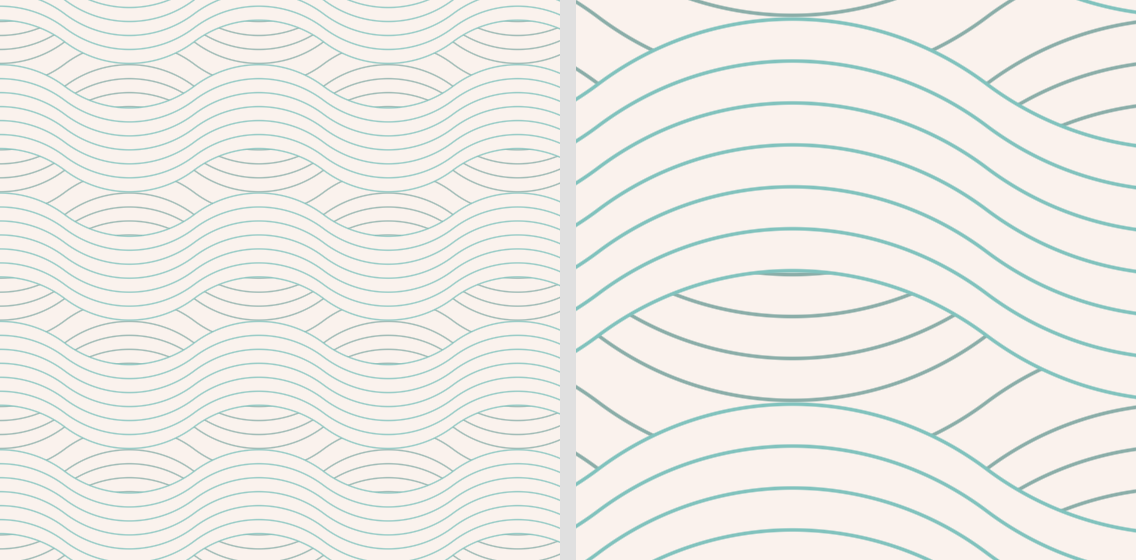
Left, the full canvas; right, a detail of the centre.
Reproduce this pattern procedurally as a Shadertoy shader.

```glsl
#define WAVELENGTH 0.4622
#define AMPLITUDE 0.0386
#define BAND_PITCH 0.2292
#define BAND_TOP 0.1541
#define LINE_GAP 0.02496
#define LAST_LINE 6.0
#define LINE_WIDTH 0.0021
#define SOFTNESS 1.5
#define PAPER vec3(0.98, 0.95, 0.93)
#define FRONT_INK vec3(0.50, 0.76, 0.74)
#define BACK_INK vec3(0.54, 0.68, 0.66)

// Wave of joined circular arcs: x = height, y = cosine of the slope angle
vec2 arcWave(float x) {
    float halfWave = 0.5 * WAVELENGTH;
    float quarter = 0.5 * halfWave;
    float radius = (quarter * quarter + AMPLITUDE * AMPLITUDE) / (2.0 * AMPLITUDE);
    float arc = floor(x / halfWave + 0.5);
    float u = x - arc * halfWave;
    float side = 1.0 - 2.0 * mod(arc, 2.0);
    float rise = sqrt(radius * radius - u * u);
    return vec2(side * (rise - radius + AMPLITUDE), rise / radius);
}

// Distance to the nearest line of a repeating band, v measured from its top line
float bandLines(float v) {
    float nearest = clamp(floor(v / LINE_GAP + 0.5), 0.0, LAST_LINE);
    return min(abs(v - nearest * LINE_GAP), BAND_PITCH - v);
}

// Overlap of the stroke with a box filter
float stroke(float d, float blur) {
    float halfWidth = 0.5 * LINE_WIDTH;
    float lo = max(d - 0.5 * blur, -halfWidth);
    float hi = min(d + 0.5 * blur, halfWidth);
    return clamp((hi - lo) / blur, 0.0, 1.0);
}

void mainImage(out vec4 fragColor, in vec2 fragCoord) {
    vec2 p = fragCoord / iResolution.y;
    float pixel = 1.0 / iResolution.y;
    float blur = SOFTNESS * pixel;
    float depth = 1.0 - p.y - BAND_TOP;
    vec2 wave = arcWave(p.x);

    // The back layer is the front one moved by half a wavelength
    float front = mod(depth + wave.x, BAND_PITCH);
    float back = mod(depth - wave.x, BAND_PITCH);
    float bandHeight = LAST_LINE * LINE_GAP;

    // Back lines, with a single line centred between the bands
    float between = abs(back - 0.5 * (bandHeight + BAND_PITCH));
    float backDist = min(bandLines(back), between) * wave.y;
    vec3 color = mix(PAPER, BACK_INK, stroke(backDist, blur));

    // Opaque front band hides the back layer
    float inside = abs(front - 0.5 * bandHeight) - 0.5 * bandHeight;
    float cover = clamp(0.5 - inside * wave.y / pixel, 0.0, 1.0);
    color = mix(color, PAPER, cover);

    // Front lines
    color = mix(color, FRONT_INK, stroke(bandLines(front) * wave.y, blur));
    fragColor = vec4(color, 1.0);
}
```
